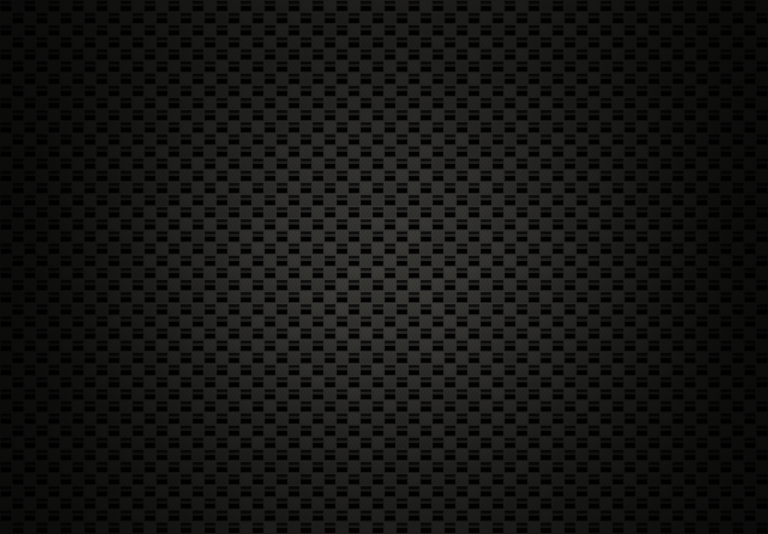
A WebGL 1 fragment shader for this pattern:

```glsl
precision highp float;
// Dark checker weave of charcoal squares and recessed double dashes under a soft central glow.

uniform vec2 u_resolution;

#define REPEATS vec2(32.0, 22.0)
#define TINT vec3(1.0, 0.99, 0.94)
#define EDGE_LIGHT 0.045
#define GLOW_LIGHT 0.168
#define RECESS_LIGHT 0.74
#define LOWER_DASH_LIGHT 0.04
#define UPPER_DASH_LIGHT 0.24
#define LOWER_DASH_HALF 0.19
#define UPPER_DASH_HALF 0.10
#define CELL_VARIATION 0.14
#define THREAD_DEPTH 0.05
#define TAU 6.2831853

float hash(vec2 p) {
  vec3 q = fract(vec3(p.xyx) * 0.1031);
  q += dot(q, q.yzx + 33.33);
  return fract((q.x + q.y) * q.z);
}

float boxDistance(vec2 p, vec2 halfSize) {
  vec2 d = abs(p) - halfSize;
  return length(max(d, 0.0)) + min(max(d.x, d.y), 0.0);
}

// Periodic light: strong falloff sideways, gentle falloff vertically.
float centralGlow(vec2 uv) {
  vec2 wave = 0.5 - 0.5 * cos(TAU * uv);
  return pow(wave.x, 0.8) * mix(0.42, 1.0, wave.y);
}

float dashMask(vec2 p, float centerY, float halfHeight, float blur) {
  float d = boxDistance(p - vec2(0.0, centerY), vec2(0.46, halfHeight));
  return 1.0 - smoothstep(-blur, blur, d);
}

// Recessed square: a grey bar between a thin upper dash and a deep lower one.
float recessShade(vec2 p, float blur) {
  float upper = dashMask(p, 0.31, UPPER_DASH_HALF, blur);
  float lower = dashMask(p, -0.20, LOWER_DASH_HALF, blur);
  float shade = mix(RECESS_LIGHT, UPPER_DASH_LIGHT, upper);
  return mix(shade, LOWER_DASH_LIGHT, lower);
}

// Raised squares catch slightly more light near the top.
float raisedShade(vec2 p) {
  float threads = sin(TAU * 3.0 * p.x) * sin(TAU * 2.0 * p.y);
  return 1.0 + 0.08 * p.y + THREAD_DEPTH * threads;
}

void main() {
  vec2 uv = gl_FragCoord.xy / u_resolution;
  vec2 cellCount = REPEATS * 2.0;
  vec2 grid = uv * cellCount;
  vec2 cell = mod(floor(grid), cellCount);
  vec2 p = fract(grid) - 0.5;
  vec2 pixel = cellCount / u_resolution;
  float blur = max(pixel.x, pixel.y);

  // Alternate raised and recessed squares.
  float odd = step(0.5, mod(cell.x + cell.y, 2.0));
  float edge = boxDistance(p, vec2(0.5));
  float recessed = odd * (1.0 - smoothstep(-blur, 0.0, edge));
  float shade = mix(raisedShade(p), recessShade(p, max(0.6 * blur, 0.06)), recessed);

  // Small differences from square to square, fading to none at their borders.
  float interior = smoothstep(0.0, 0.12, -edge);
  shade *= 1.0 + CELL_VARIATION * (hash(cell) - 0.5) * interior;

  float light = EDGE_LIGHT + GLOW_LIGHT * centralGlow(uv);
  gl_FragColor = vec4(TINT * light * shade, 1.0);
}
```
